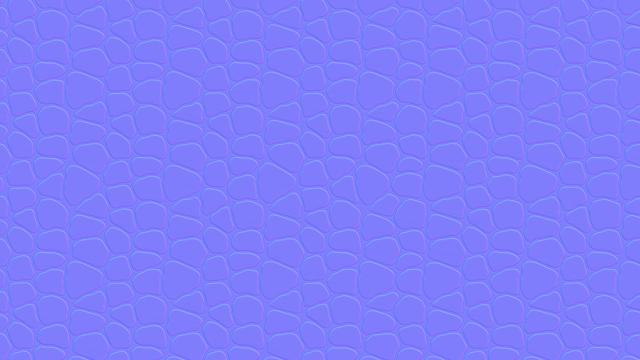
Write a WebGL 1 fragment shader that draws this texture map.

```glsl
precision highp float;

uniform vec2 u_resolution;

const vec2 CELL = vec2(1.0, 0.73);

vec2 hash2(vec2 p) {
  return fract(sin(vec2(dot(p, vec2(127.1, 311.7)),
                        dot(p, vec2(269.5, 183.3)))) * 4375.85);
}

// Stone centre in xy and its size bias in z; layout repeats every 3 x 4 cells
vec3 stoneSite(vec2 cell) {
  float column = cell.x + step(12.0, cell.x);
  vec2 id = mod(vec2(column, cell.y), vec2(3.0, 4.0));
  float seamRow = 1.0 - step(0.5, abs(cell.y - 7.0));
  vec2 jitter = 0.46 * (hash2(id + 3.0) - 0.5)
              + mix(0.05, 0.35, seamRow) * (hash2(cell + 41.0) - 0.5);
  jitter.y += 0.33 * (id.x - 2.0);
  float large = step(1.5, id.x) * step(1.25, abs(id.y - 1.5));
  float bias = 0.12 * hash2(id + 17.0).x + 0.16 * large;
  return vec3((cell + 0.5 + jitter) * CELL, bias);
}

// Wavy outlines, periodic with the cells
vec2 wobble(vec2 p) {
  vec2 a = 6.2832 * p / CELL;
  return p + 0.025 * sin(a.yx + vec2(0.7, 2.1))
           + 0.012 * sin(2.0 * a.yx + a + vec2(4.0, 1.3));
}

float surfaceHeight(vec2 point) {
  vec2 p = wobble(point);
  vec2 base = floor(p / CELL);

  // Nearest stone
  vec3 stone = vec3(0.0);
  vec2 stoneCell = base;
  float nearest = 100.0;
  for (int j = -2; j <= 2; j++) {
    for (int i = -2; i <= 2; i++) {
      vec2 cell = base + vec2(float(i), float(j));
      vec3 site = stoneSite(cell);
      vec2 d = p - site.xy;
      float power = dot(d, d) - site.z;
      if (power < nearest) {
        nearest = power;
        stone = site;
        stoneCell = cell;
      }
    }
  }

  // Distance to its border, with rounded corners
  float sum = 0.0001;
  for (int j = -2; j <= 2; j++) {
    for (int i = -2; i <= 2; i++) {
      vec3 site = stoneSite(base + vec2(float(i), float(j)));
      vec2 d = p - site.xy;
      float gap = distance(site.xy, stone.xy);
      if (gap > 0.001) {
        float border = (dot(d, d) - site.z - nearest) / (2.0 * gap);
        sum += exp(-15.0 * border);
      }
    }
  }
  float edge = -log(sum) / 15.0;

  // Narrow rim, mortar lip and a shallow ledge across the stone
  float top = smoothstep(0.012, 0.062, edge);
  float lip = 1.0 - smoothstep(-0.03, 0.022, edge);
  vec2 local = p - stone.xy;
  vec2 random = hash2(mod(stoneCell, vec2(3.0, 4.0)) + 29.0);
  float crease = local.y + 0.1 + 0.12 * random.x
               + (random.y - 0.5) * 0.5 * local.x
               + 0.025 * sin(11.0 * local.x + 6.0 * random.x);
  float ledge = smoothstep(-0.02, 0.02, crease);
  return top * (0.8 + 0.16 * ledge) + 0.25 * lip;
}

void main() {
  vec2 p = gl_FragCoord.xy / u_resolution.y * 11.08 - vec2(0.19, 0.0);

  // Slope turned into a tangent space normal
  float e = 0.03;
  vec2 q = p - 0.5 * e;
  float h = surfaceHeight(q);
  vec2 slope = vec2(surfaceHeight(q + vec2(e, 0.0)) - h,
                    surfaceHeight(q + vec2(0.0, e)) - h) / e;
  vec2 tilt = -slope * vec2(0.010, 0.013);
  // Downward faces are gentler than upward ones
  tilt.y = max(tilt.y, 0.6 * tilt.y);
  vec3 normal = normalize(vec3(tilt, 1.0));
  gl_FragColor = vec4(0.5 + 0.5 * normal - vec3(0.0, 0.008, 0.01), 1.0);
}
```
